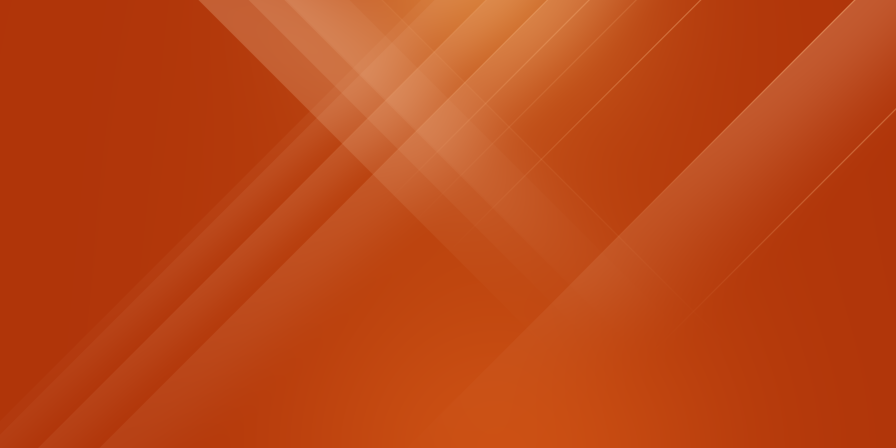
Give the GLSL for this background, as a Shadertoy shader.

```glsl
// Burnt-orange backdrop crossed by translucent diagonal sheets.
// Soft glows light the top and bottom; each sheet has one crisp edge and
// fades away from it, and hairlines catch light near the top.

// Sheet with a sharp start at "edge", fading out over "width".
float sheet(float d, float edge, float width, float aa) {
    float t = d - edge;
    return smoothstep(-aa, aa, t) * (1.0 - smoothstep(0.0, width, t));
}

// Strip of even strength between two crisp edges.
float strip(float d, float start, float end, float aa) {
    return smoothstep(-aa, aa, d - start) * smoothstep(-aa, aa, end - d);
}

float hairline(float d, float at, float aa) {
    return 1.0 - smoothstep(0.0, max(0.004, 1.5 * aa), abs(d - at));
}

// Elliptical falloff around a centre.
float glow(vec2 p, vec2 centre, vec2 radius) {
    vec2 q = (p - centre) / radius;
    return exp(-dot(q, q));
}

void mainImage(out vec4 fragColor, in vec2 fragCoord) {
    vec2 p = fragCoord / iResolution.y;
    p.x *= 2.0 * iResolution.y / iResolution.x;
    float aa = 1.0 / iResolution.y;
    float rise = p.x - p.y;
    float fall = p.x + p.y;

    // Base colour and glows
    vec3 col = vec3(0.688, 0.205, 0.036);
    col += vec3(0.045, 0.055, 0.018) * glow(p, vec2(1.08, 0.45), vec2(0.55, 0.8));
    col += vec3(0.080, 0.070, 0.028) * glow(p, vec2(1.14, -0.05), vec2(0.50, 0.35));
    col += vec3(0.130, 0.260, 0.180) * glow(p, vec2(1.08, 1.06), vec2(0.32, 0.28));

    // Rising sheets, brightest where they near the top
    vec3 paleRose = vec3(0.94, 0.71, 0.56);
    float lift = smoothstep(-0.1, 1.0, p.y);
    float rising = 0.07 * sheet(rise, -0.060, 0.16, aa)
                 + 0.10 * sheet(rise, -0.030, 0.15, aa)
                 + 0.19 * sheet(rise, 0.085, 0.16, aa)
                 + 0.20 * sheet(rise, 0.222, 0.28, aa);
    col = mix(col, paleRose, rising * (0.45 + 0.65 * lift));
    col = mix(col, paleRose, 0.29 * sheet(rise, 0.908, 0.42, aa) * lift);

    // Falling strips, dissolving toward the lower right
    float fade = smoothstep(0.2, 1.0, p.y);
    float falling = 0.20 * sheet(fall, 1.443, 0.62, aa)
                  + 0.12 * sheet(fall, 1.555, 0.36, aa)
                  + 0.09 * sheet(fall, 1.635, 0.26, aa)
                  + 0.05 * strip(fall, 1.443, 1.78, aa)
                  + 0.03 * strip(fall, 1.64, 1.853, aa);
    col = mix(col, vec3(0.95, 0.77, 0.62), falling * fade * 1.1);

    // Bright hairlines and lit sheet edges
    float shine = 0.28 * hairline(rise, 0.315, aa) * smoothstep(0.5, 1.0, p.y)
                + 0.15 * hairline(rise, 0.420, aa) * smoothstep(0.45, 0.9, p.y)
                + 0.34 * hairline(rise, 0.564, aa) * smoothstep(0.4, 1.0, p.y)
                + 0.16 * hairline(rise, 0.085, aa) * smoothstep(0.5, 1.0, p.y)
                + 0.28 * hairline(rise, 0.222, aa) * smoothstep(0.5, 1.0, p.y)
                + 0.45 * hairline(rise, 0.908, aa) * smoothstep(0.3, 1.0, p.y)
                + 0.32 * hairline(rise, 1.243, aa) * smoothstep(0.2, 0.7, p.y)
                + 0.07 * hairline(fall, 1.853, aa) * smoothstep(0.2, 0.6, p.y);
    col = mix(col, vec3(1.0, 0.76, 0.54), shine);

    fragColor = vec4(clamp(col, 0.0, 1.0), 1.0);
}
```
